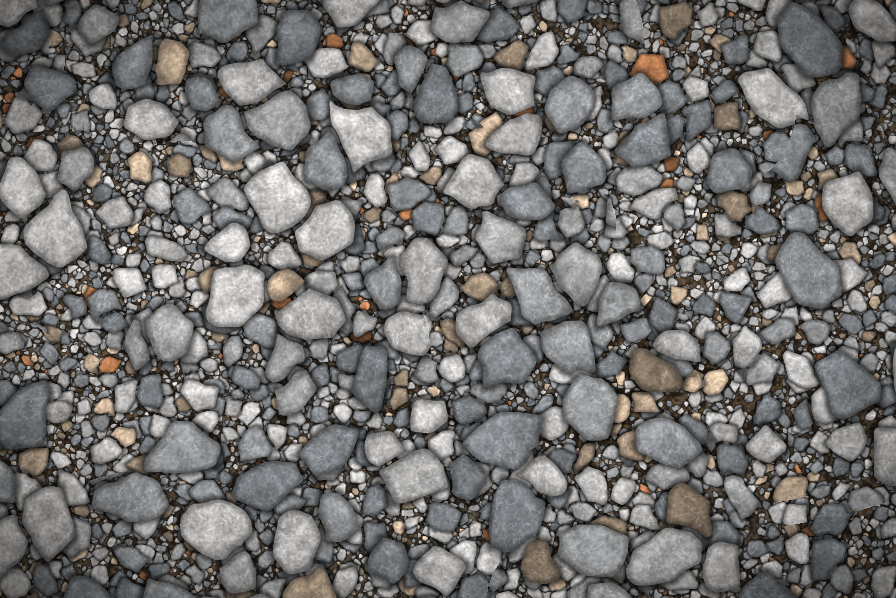
Give the GLSL for this texture, as a WebGL 1 fragment shader.

```glsl
precision highp float;
// Crushed grey gravel scattered on dark brown soil, seen from above.
// Five jittered grids of rounded convex polygons are laid from fine to coarse;
// each stone gets its own tone, tint, tilt and dusty mottling.

uniform vec2 u_resolution;

#define FINEST_GRID 86.0     // cells per canvas height in the finest layer
#define GRID_RATIO 1.74      // cell growth from one layer to the next
#define COVER 0.74           // share of cells that hold a stone
#define PATCHINESS 0.7       // how unevenly the stones are spread
#define GAP 0.035            // half gap between touching stones, in cells
#define DARK_TONE 0.43
#define LIGHT_TONE 0.76
#define MOTTLE 0.50          // contrast of the dust on the stones
#define SHADOW 0.62          // darkness of the contact shadow
#define VIGNETTE 0.22

const float TAU = 6.28318;
const vec3 SOIL_DARK = vec3(0.13, 0.11, 0.09);
const vec3 SOIL_LIGHT = vec3(0.37, 0.33, 0.28);
const vec3 NEUTRAL = vec3(1.0, 0.99, 0.98);
const vec3 BLUISH = vec3(0.96, 0.99, 1.02);
const vec3 TAN = vec3(1.12, 0.99, 0.85);
const vec3 RUST = vec3(1.0, 0.68, 0.46);

vec3 hash3(vec2 p) {
  vec3 q = fract(p.xyx * vec3(0.1031, 0.1030, 0.0973));
  q += dot(q, q.yxz + 33.33);
  return fract((q.xxy + q.yzz) * q.zyx);
}

float noise(vec2 p) {
  vec2 i = floor(p), f = fract(p);
  f = f * f * (3.0 - 2.0 * f);
  return mix(mix(hash3(i).x, hash3(i + vec2(1, 0)).x, f.x),
             mix(hash3(i + vec2(0, 1)).x, hash3(i + vec2(1, 1)).x, f.x), f.y);
}

float fbm(vec2 p) {
  float sum = 0.0, amp = 0.5;
  for (int i = 0; i < 4; i++) {
    sum += amp * noise(p);
    p = mat2(1.6, 1.2, -1.2, 1.6) * p + 7.3;
    amp *= 0.58;
  }
  return sum / 1.06;
}

mat2 rotation(float a) {
  return mat2(cos(a), sin(a), -sin(a), cos(a));
}

float smoothMax(float a, float b, float k) {
  float h = max(k - abs(a - b), 0.0) / k;
  return max(a, b) + 0.25 * h * h * k;
}

// Signed distance to a stretched, rounded polygon with seven uneven sides
float stoneDistance(vec2 p, vec2 id, float radius) {
  vec3 shape = hash3(id + 41.7);
  float stretch = mix(1.0, 1.28, shape.y);
  p = rotation(shape.x * TAU) * p * vec2(stretch, 1.0 / stretch);
  float d = -1.0;
  for (int k = 0; k < 7; k++) {
    vec3 side = hash3(id * 1.7 + float(k) * 13.1);
    float a = (float(k) + 0.8 * side.x) * TAU / 7.0;
    float reach = radius * mix(0.72, 1.12, side.y);
    d = smoothMax(d, dot(p, vec2(cos(a), sin(a))) - reach, 0.07);
  }
  return d;
}

vec3 soil(vec2 p) {
  float grain = 0.55 * fbm(p * 75.0) + 0.45 * noise(p * 230.0);
  vec3 col = mix(SOIL_DARK, SOIL_LIGHT, smoothstep(0.25, 0.8, grain));
  return col * mix(vec3(1.0), vec3(1.08, 0.98, 0.86), noise(p * 9.0));
}

vec3 stoneColor(vec2 p, vec2 id, vec2 local, float depth) {
  vec3 look = hash3(id + 5.3), kind = hash3(id + 77.1);
  float tone = mix(DARK_TONE, LIGHT_TONE, look.x);
  vec3 tint = mix(BLUISH, NEUTRAL, smoothstep(0.1, 0.7, look.x));
  tint = mix(tint, TAN, step(0.88, kind.x));
  tint = mix(tint, RUST, step(0.982, kind.x));
  // Dust patches, fine speckle and thin pale scratches
  vec2 q = rotation(kind.y * TAU) * p + look.yz * 20.0;
  float dust = fbm(q * 52.0) - 0.5;
  float speckle = noise(q * 260.0) - 0.5;
  float scratch = 1.0 - abs(2.0 * fbm(q * vec2(26.0, 48.0)) - 1.0);
  tone *= 1.0 + MOTTLE * (dust + 0.45 * speckle);
  tone += 0.09 * smoothstep(0.93, 1.0, scratch);
  // Tilted top face, light from above, darker rim
  vec2 tilt = vec2(kind.z - 0.5, 0.25 + 0.3 * look.z);
  tone *= 1.0 + 0.35 * dot(local, tilt);
  tone *= mix(0.68, 1.03, smoothstep(0.0, 0.11, depth));
  return tone * tint;
}

// Lays one grid of stones, with their shadows, over the ground
vec3 layStones(vec3 ground, vec2 p, float grid, float layer) {
  vec2 g = rotation(0.6 + layer * 1.3) * p * grid + layer * 31.0;
  g += 0.09 * (vec2(noise(g * 3.5), noise(g * 3.5 + 50.0)) - 0.5);
  float nearest = 9.0, second = 9.0;
  vec2 stoneId = vec2(0.0), local = vec2(0.0);
  float cover = COVER + PATCHINESS * (noise(p * 3.2 + layer * 9.0) - 0.5);
  for (int y = -1; y <= 1; y++) {
    for (int x = -1; x <= 1; x++) {
      vec2 cell = floor(g) + vec2(float(x), float(y));
      vec2 id = cell + 200.0 + layer * 57.0;
      vec3 place = hash3(id);
      if (hash3(id + 19.9).x > cover) continue;
      vec2 offset = g - cell - 0.5 - 0.6 * (place.xy - 0.5);
      float d = stoneDistance(offset, id, mix(0.31, 0.54, place.z));
      if (d < nearest) {
        second = nearest;
        nearest = d;
        stoneId = id;
        local = offset;
      } else {
        second = min(second, d);
      }
    }
  }
  float d = max(nearest, 0.5 * (nearest - second) + GAP);
  float pixel = grid / u_resolution.y;
  ground *= 1.0 - SHADOW * (1.0 - smoothstep(-0.02, 0.13, d));
  local = local * rotation(0.6 + layer * 1.3);
  vec3 stone = stoneColor(p, stoneId, local, -d);
  return mix(stone, ground, smoothstep(-0.6 * pixel, 0.6 * pixel, d));
}

void main() {
  vec2 p = gl_FragCoord.xy / u_resolution.y;
  vec3 col = soil(p);
  float grid = FINEST_GRID;
  for (int i = 0; i < 5; i++) {
    col = layStones(col, p, grid, float(i));
    grid /= GRID_RATIO;
  }
  vec2 c = gl_FragCoord.xy / u_resolution - 0.5;
  col *= 1.06 - VIGNETTE * smoothstep(0.1, 0.5, dot(c, c)) * 2.0;
  gl_FragColor = vec4(clamp(col, 0.0, 1.0), 1.0);
}
```
